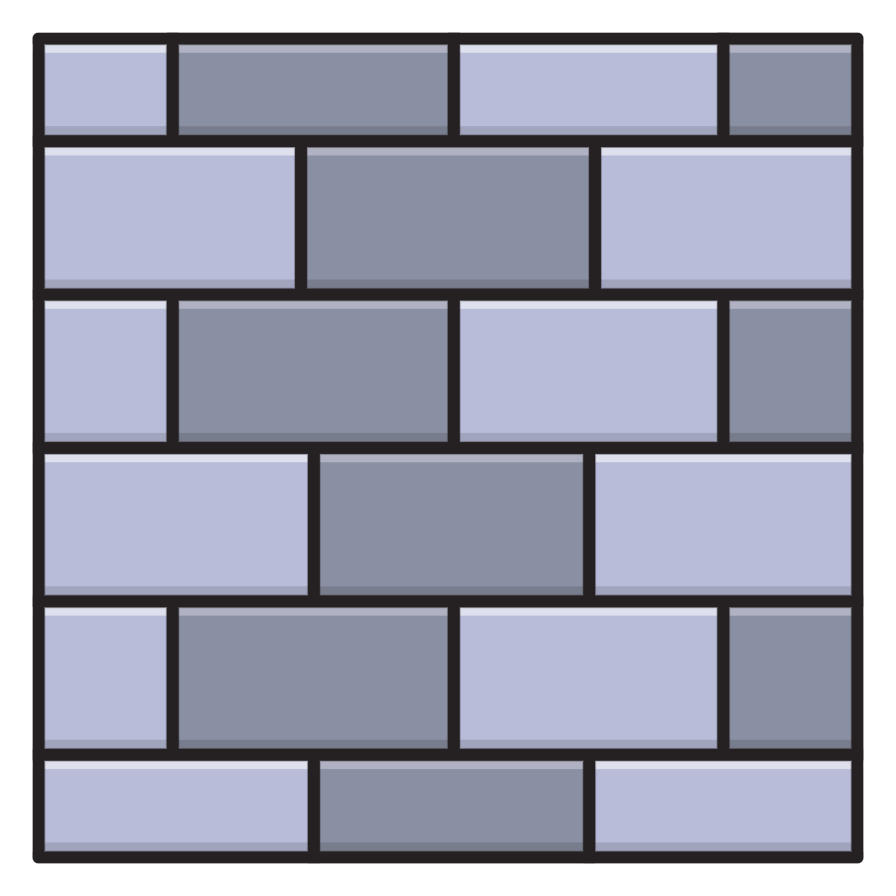
Give the GLSL for this texture, as a WebGL 2 fragment shader.

```glsl
#version 300 es
precision highp float;

uniform vec2 u_resolution;
out vec4 fragColor;

const vec3 PAPER = vec3(1.0);
const vec3 MORTAR = vec3(0.145, 0.125, 0.13);
const vec3 LIGHT_STONE = vec3(0.72, 0.738, 0.852);
const vec3 DARK_STONE = vec3(0.543, 0.563, 0.638);
const vec3 LIGHT_BEVEL = vec3(0.87, 0.88, 0.935);
const vec3 DARK_BEVEL = vec3(0.69, 0.70, 0.765);

const float WALL_LOW = 0.043;
const float WALL_HIGH = 0.957;
const float FIRST_BED = 0.1576;    // lowest inner horizontal joint
const float ROW_HEIGHT = 0.1712;
const float LAST_ROW = 5.0;
const float HALF_LINE = 0.0067;
const float BEVEL_DEPTH = 0.0159;  // measured from the joint centre
const float SHADE_DEPTH = 0.0168;
const float OFF_WALL = 2.0;        // place for an unused joint

// Smooth coverage of the region where the distance is negative.
float coverage(float distance, float softness) {
    return 1.0 - smoothstep(-softness, softness, distance);
}

float boxDistance(vec2 p, vec2 halfSize) {
    vec2 q = abs(p) - halfSize;
    return length(max(q, 0.0)) + min(max(q.x, q.y), 0.0);
}

// Bottom and top joint centres of a row; the end rows are cut short.
vec2 rowSpan(float row) {
    float bottom = FIRST_BED + (row - 1.0) * ROW_HEIGHT;
    return vec2(max(bottom, WALL_LOW), min(bottom + ROW_HEIGHT, WALL_HIGH));
}

// Upright joints: odd rows hold four stones, even rows hold three.
vec3 uprightJoints(float row) {
    if (mod(row, 2.0) > 0.5) return vec3(0.1927, 0.5065, 0.8073);
    return row > 3.5 ? vec3(0.3359, 0.6641, OFF_WALL)
                     : vec3(0.3503, 0.6576, OFF_WALL);
}

// Flat stone with a pale top band and a shaded bottom band.
vec3 stoneColor(float parity, float below, float above, float softness) {
    vec3 stone = mix(LIGHT_STONE, DARK_STONE, parity);
    vec3 bevel = mix(LIGHT_BEVEL, DARK_BEVEL, parity);
    vec3 color = mix(stone, bevel, coverage(above - BEVEL_DEPTH, softness));
    return mix(color, stone * 0.87, coverage(below - SHADE_DEPTH, softness));
}

void main() {
    vec2 p = gl_FragCoord.xy / u_resolution;
    float softness = 0.75 / min(u_resolution.x, u_resolution.y);

    // Row and stone under this point
    float row = clamp(floor((p.y - FIRST_BED) / ROW_HEIGHT) + 1.0, 0.0, LAST_ROW);
    vec2 span = rowSpan(row);
    vec3 joints = uprightJoints(row);
    float parity = mod(dot(step(joints, vec3(p.x)), vec3(1.0)), 2.0);

    // Distances to the joints and the wall outline
    float below = p.y - span.x;
    float above = span.y - p.y;
    vec3 sideways = abs(joints - p.x);
    float upright = min(sideways.x, min(sideways.y, sideways.z));
    float outline = boxDistance(p - 0.5, vec2(0.5 * (WALL_HIGH - WALL_LOW)));
    float joint = min(min(upright, abs(outline)), min(abs(below), abs(above)));

    // Stones, faint soft rim, mortar, then the surrounding paper
    vec3 color = stoneColor(parity, below, above, softness);
    color = mix(color, MORTAR, 0.3 * coverage(joint - HALF_LINE - 0.001, softness));
    color = mix(color, MORTAR, coverage(joint - HALF_LINE, softness));
    color = mix(PAPER, color, coverage(outline - HALF_LINE, softness));
    fragColor = vec4(color, 1.0);
}
```
